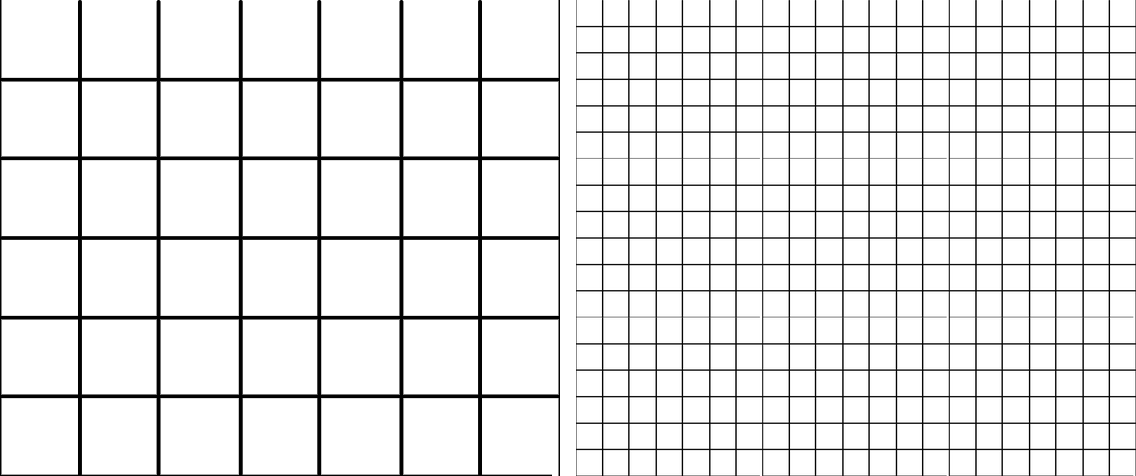
Left: one tile. Right: repeated 3 by 3.
This pattern is drawn by a WebGL 2 fragment shader. Its source:

```glsl
#version 300 es
precision highp float;
// Black hand-ruled grid of 7 by 6 white squares, slightly uneven, with thin outer rules.

#define CELLS vec2(7.0, 6.0)
#define COLUMN_HALF_WIDTH 0.0246   // all lengths are in cells
#define ROW_HALF_WIDTH 0.0232
#define SIDE_HALF_WIDTH 0.0185
#define BASE_HALF_WIDTH 0.0085
#define BASE_END 6.9
#define COLUMN_DRIFT vec2(-0.0079, 0.0131)
#define ROW_DRIFT 0.0053
#define INK vec3(0.006)
#define PAPER vec3(1.0)

const float TAU = 6.2831853;

uniform vec2 u_resolution;
out vec4 fragColor;

// Periodic unevenness of the rules; zero at the canvas edges.
float columnCentre(float index) {
    float phase = TAU * index / CELLS.x;
    return index + dot(COLUMN_DRIFT, sin(phase * vec2(1.0, 3.0)));
}

float rowCentre(float index) {
    return index + ROW_DRIFT * sin(TAU * index / 3.0);
}

// Inner columns end in a round cap at the top; side rules run through.
float columnDistance(vec2 p) {
    float index = round(p.x);
    float across = abs(p.x - columnCentre(index));
    if (mod(index, CELLS.x) < 0.5) return across - SIDE_HALF_WIDTH;
    float beyondCap = max(p.y - (CELLS.y - COLUMN_HALF_WIDTH), 0.0);
    return length(vec2(across, beyondCap)) - COLUMN_HALF_WIDTH;
}

// The base rule is thin, sits on the lower edge and stops short of the right side.
float rowDistance(vec2 p) {
    float index = round(p.y);
    if (mod(index, CELLS.y) < 0.5) {
        float above = p.y - index;
        return max(abs(above - BASE_HALF_WIDTH) - BASE_HALF_WIDTH, p.x - BASE_END);
    }
    return abs(p.y - rowCentre(index)) - ROW_HALF_WIDTH;
}

// Antialiased ink cover from a signed distance.
float cover(float distance, float pixel) {
    return clamp(0.5 - distance / pixel, 0.0, 1.0);
}

void main() {
    vec2 p = gl_FragCoord.xy / u_resolution * CELLS;
    vec2 pixel = CELLS / u_resolution;
    float ink = max(cover(columnDistance(p), pixel.x), cover(rowDistance(p), pixel.y));
    fragColor = vec4(mix(PAPER, INK, ink), 1.0);
}
```
